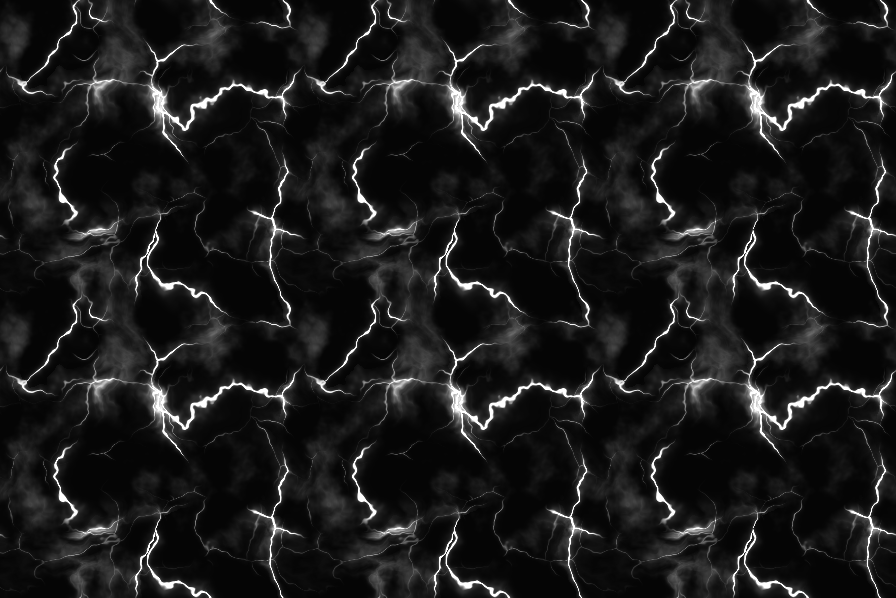
Reproduce this texture procedurally as a Shadertoy shader.

```glsl
// Black marble with white lightning-like veins, repeated as a seamless tile.
// Veins are borders of a wrapped cell pattern, bent by wrapped gradient noise
// and faded by noise masks; glowing knots sit where three cells meet.

#define TILES vec2(3.0, 2.0)   // repeats across and down
#define VEIN_CELLS 3.0         // cells per tile, main veins
#define THREAD_CELLS 6.0       // cells per tile, fine threads
#define VEIN_WIDTH 0.0032      // half width, in tiles
#define THREAD_WIDTH 0.0014
#define WARP 0.13              // jaggedness of the veins
#define GLOW 0.28              // light around the veins
#define HAZE 0.30              // strength of the smoky patches
#define KNOT_SIZE 0.050        // size of the bright knots
#define BASE_LEVEL 0.018       // brightness of the stone

vec2 hash2(vec2 p) {
    vec3 q = fract(p.xyx * vec3(0.1031, 0.1030, 0.0973));
    q += dot(q, q.yzx + 33.33);
    return fract((q.xx + q.yz) * q.zy);
}

// Dot product of a lattice gradient with the offset from its corner
float cornerValue(vec2 cell, vec2 offset, float period, float seed) {
    float angle = 6.2832 * hash2(mod(cell, period) + seed).x;
    return dot(vec2(cos(angle), sin(angle)), offset);
}

// Gradient noise that wraps once per tile
float noise(vec2 p, float period, float seed) {
    p *= period;
    vec2 i = floor(p), f = p - i;
    vec2 u = f * f * f * (f * (f * 6.0 - 15.0) + 10.0);
    vec2 e = vec2(0.0, 1.0);
    float bottom = mix(cornerValue(i, f, period, seed),
                       cornerValue(i + e.yx, f - e.yx, period, seed), u.x);
    float top = mix(cornerValue(i + e.xy, f - e.xy, period, seed),
                    cornerValue(i + e.yy, f - e.yy, period, seed), u.x);
    return mix(bottom, top, u.y);
}

float fbm(vec2 p, float period, float seed) {
    float sum = 0.0, amp = 1.0;
    for (int k = 0; k < 5; k++) {
        sum += amp * noise(p, period, seed);
        period *= 2.0;
        amp *= 0.5;
        seed += 7.0;
    }
    return sum;
}

// x: distance to the nearest cell border, y: nearness measure of a junction
vec2 cellBorders(vec2 p, float cells, float seed) {
    p *= cells;
    vec2 home = floor(p), nearest = vec2(0.0), second = vec2(1.0);
    vec3 d = vec3(99.0);   // three smallest squared distances
    for (int y = -2; y <= 2; y++)
    for (int x = -2; x <= 2; x++) {
        vec2 cell = home + vec2(x, y);
        vec2 site = cell + hash2(mod(cell, cells) + seed) - p;
        float dd = dot(site, site);
        if (dd < d.x) {
            d = vec3(dd, d.xy);
            second = nearest;
            nearest = site;
        } else if (dd < d.y) {
            d = vec3(d.x, dd, d.y);
            second = site;
        } else {
            d.z = min(d.z, dd);
        }
    }
    float border = 0.5 * (d.y - d.x) / max(length(second - nearest), 0.001);
    return vec2(border, sqrt(d.z) - sqrt(d.x)) / cells;
}

float stroke(float dist, float halfWidth, float soft) {
    return 1.0 - smoothstep(halfWidth - soft, halfWidth + soft, dist);
}

void mainImage(out vec4 fragColor, in vec2 fragCoord) {
    vec2 p = fract(fragCoord / iResolution.xy * TILES);
    float soft = 0.75 * TILES.y / iResolution.y;
    vec2 bent = p + WARP * vec2(fbm(p, 3.0, 11.0), fbm(p, 3.0, 53.0));

    // Smoke: soft clouds streaked with ridges
    float cloud = smoothstep(0.0, 0.8, fbm(p, 4.0, 91.0));
    float wisps = clamp(1.0 - 1.8 * abs(fbm(bent, 8.0, 37.0)), 0.0, 1.0);
    float light = BASE_LEVEL + HAZE * cloud * (0.35 + 0.65 * wisps);

    // Main veins, tapering where their mask fades
    vec2 vein = cellBorders(bent, VEIN_CELLS, 5.0);
    float strength = smoothstep(-0.18, 0.16, noise(p, 4.0, 71.0));
    float width = VEIN_WIDTH * mix(0.3, 1.15, strength);
    light += strength * (0.95 * stroke(vein.x, width, soft)
                         + GLOW * exp(-vein.x / 0.012));

    // Knots with a ragged halo at some junctions
    float hot = smoothstep(-0.05, 0.28, noise(p, 4.0, 29.0));
    float knot = hot * exp(-pow(vein.y / KNOT_SIZE, 2.0));
    float halo = hot * exp(-vein.y / (2.0 * KNOT_SIZE));
    light += knot * (0.15 + 0.55 * wisps * wisps) + 0.16 * halo * wisps;

    // Fine threads, brightest near the knots
    float thread = cellBorders(bent, THREAD_CELLS, 19.0).x;
    float faint = smoothstep(0.12, 0.42, noise(p, 5.0, 83.0));
    float threadLight = max(0.5 * faint, 0.8 * halo);
    light += threadLight * (stroke(thread, THREAD_WIDTH, soft)
                            + 0.2 * exp(-thread / 0.008));

    fragColor = vec4(vec3(clamp(light, 0.0, 1.0)), 1.0);
}
```
